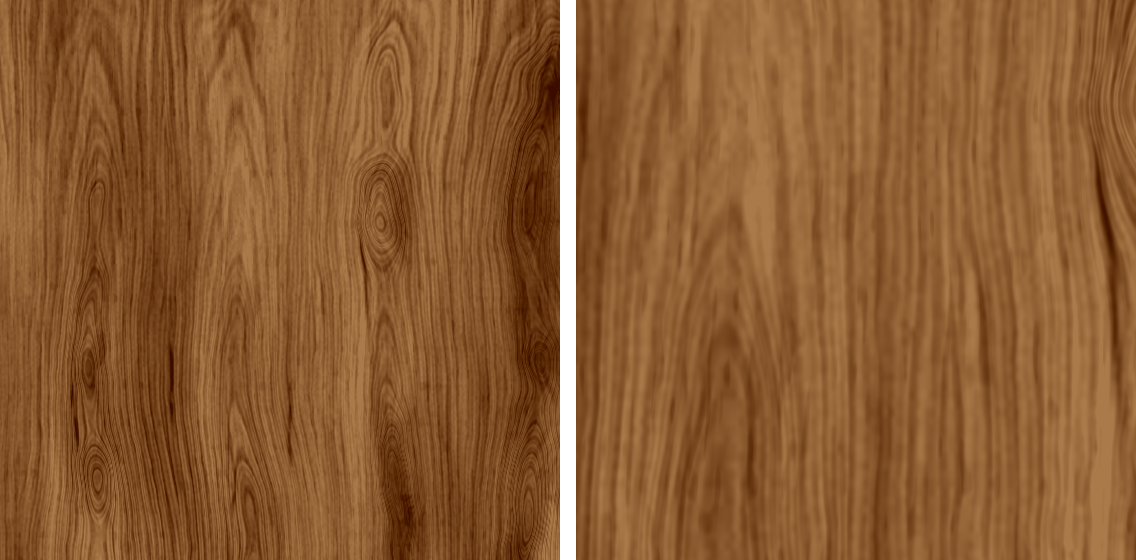
Left: the whole. Right: its middle third, enlarged.
Reproduce this texture procedurally as a WebGL 1 fragment shader.

```glsl
precision highp float;
// Warm brown walnut boards: arched growth rings, dark knots, fine fibres and cracks.
uniform vec2 u_resolution;

const vec3 DARK_WOOD = vec3(0.34, 0.152, 0.015);
const vec3 LIGHT_WOOD = vec3(0.615, 0.424, 0.244);
const float BASE_TONE = 0.72;        // 0 is dark wood, 1 is light wood
const float COLUMN_WIDTH = 0.26;     // spacing of the arch and knot axes
const float FIRST_AXIS = 0.18;
const float RING_DENSITY = 52.0;     // rings per canvas width
const float ARCH_TILT = 8.0;         // rings crossed along an axis
const float ARCH_WIDTH = 0.07;
const float RING_CONTRAST = 0.38;
const float FINE_RING_CONTRAST = 0.13;
const float FIBRE_CONTRAST = 0.50;
const float BAND_CONTRAST = 1.10;
const float KNOT_SHADE = 0.66;
const float KNOT_ROWS = 4.0;
const float CRACK_SHADE = 0.95;

float hash(vec2 p) {
  return fract(sin(dot(p, vec2(127.1, 311.7))) * 43758.5453);
}

float noise(vec2 p) {
  vec2 cell = floor(p);
  vec2 f = fract(p);
  f = f * f * (3.0 - 2.0 * f);
  return mix(mix(hash(cell), hash(cell + vec2(1.0, 0.0)), f.x),
             mix(hash(cell + vec2(0.0, 1.0)), hash(cell + 1.0), f.x), f.y);
}

float fbm(vec2 p) {
  return 0.55 * noise(p) + 0.3 * noise(p * 2.1 + 17.3) + 0.15 * noise(p * 4.3 + 41.7);
}

// Bends straight grain into slow waves with a little fine wobble.
float bendGrain(vec2 p) {
  float wave = noise(vec2(p.x * 3.0, p.y * 3.2) + 5.0) - 0.5;
  float ripple = noise(vec2(p.x * 12.0, p.y * 7.0) + 31.0) - 0.5;
  float tremor = noise(vec2(p.x * 50.0, p.y * 40.0) + 63.0) - 0.5;
  return p.x + 0.055 * wave + 0.008 * ripple + 0.0022 * tremor;
}

// Knots along one axis: x is the ring lift, y is the surrounding shade.
vec2 knots(vec2 p, float column) {
  vec2 sum = vec2(0.0);
  for (float row = 0.0; row < KNOT_ROWS; row++) {
    vec2 id = vec2(column, row);
    float strength = smoothstep(0.15, 0.75, hash(id + 3.7));
    strength *= abs(column - 1.0) < 0.5 ? 0.2 : 1.0;
    float radius = mix(0.022, 0.052, hash(id + 8.1));
    float stretch = mix(1.4, 4.2, hash(id + 12.9));
    vec2 centre = vec2(0.024 * (hash(id + 21.3) - 0.5),
                       (row + 0.25 + 0.5 * hash(id + 27.5)) / KNOT_ROWS);
    vec2 q = (p - centre) / (radius * vec2(1.0, stretch));
    float r2 = dot(q, q);
    sum += strength * vec2((2.0 + radius * 65.0) * exp(-r2), exp(-r2 * 0.5));
  }
  return sum;
}

// Thin dark vertical splits with ragged edges.
float cracks(vec2 p) {
  float shade = 0.0;
  for (float i = 0.0; i < 5.0; i++) {
    vec2 id = vec2(i, 71.0);
    vec2 centre = vec2(0.13 + 0.125 * i + 0.05 * hash(id), 0.1 + 0.6 * hash(id + 4.0));
    float halfLength = mix(0.07, 0.14, hash(id + 9.0));
    vec2 d = p - centre;
    d.x += 0.012 * (noise(vec2(i * 7.0, p.y * 14.0)) - 0.5) + 0.04 * d.y;
    float taper = 1.0 - smoothstep(0.3, 1.0, abs(d.y) / halfLength);
    float ragged = smoothstep(0.2, 0.6, noise(vec2(p.x * 90.0, p.y * 38.0) + i));
    shade += exp(-pow(d.x / 0.0034, 2.0)) * taper * mix(0.3, 1.0, ragged);
  }
  return min(shade, 1.0);
}

// Long thin streaks with crisp sides.
float streaks(float along, float y, vec2 frequency) {
  return smoothstep(0.15, 0.85, noise(vec2(along, y) * frequency + frequency.y));
}

void main() {
  vec2 p = gl_FragCoord.xy / u_resolution;
  float x = bendGrain(p);

  // Distance to the nearest axis, and the uneven knots on it.
  float slot = (x - FIRST_AXIS) / COLUMN_WIDTH + 0.5;
  float column = floor(slot);
  float across = (fract(slot) - 0.5) * COLUMN_WIDTH;
  vec2 swirl = vec2(noise(p * 16.0 + 7.0), noise(p * 13.0 + 77.0)) - 0.5;
  vec2 knot = knots(vec2(across, p.y) + swirl * vec2(0.024, 0.06), column);

  // Growth rings: steep lines at the sides, pointed arches at the axis.
  float arch = exp(-pow(across / ARCH_WIDTH, 2.0));
  float level = RING_DENSITY * sqrt(across * across + 0.00015)
              + ARCH_TILT * (p.y - 0.5) * arch - knot.x
              + 1.6 * (fbm(p * vec2(8.0, 3.0) + 83.0) - 0.5);
  float phase = fract(level);
  float ring = smoothstep(0.0, 0.45, phase) * (1.0 - smoothstep(0.86, 1.0, phase));
  float ringFade = mix(0.25, 1.4, noise(p * vec2(7.0, 2.0) + 97.0));
  float fineRing = cos(6.2832 * (level * 2.6 + noise(vec2(level, p.y * 5.0))));

  // Fibres and pores follow the bent grain.
  float along = x + 0.008 * knot.x;
  float fibre = 0.40 * streaks(along, p.y, vec2(255.0, 13.0))
              + 0.35 * streaks(along, p.y, vec2(160.0, 6.0))
              + 0.25 * streaks(along, p.y, vec2(80.0, 2.5));
  float pore = smoothstep(0.66, 0.92, noise(vec2(along * 250.0, p.y * 45.0) + 53.0));
  float speck = noise(p * vec2(255.0, 190.0)) - 0.5;

  // Broad colour bands and the uneven stain around the knots.
  float band = fbm(vec2(x * 7.0, p.y * 1.4) + 39.0) - 0.5;
  float ringBand = noise(vec2(level * 0.6, 3.0 + p.y)) - 0.5;
  float stain = min(knot.y, 1.1) * mix(0.45, 1.45, noise(p * vec2(15.0, 7.0) + 19.0));

  float tone = BASE_TONE + BAND_CONTRAST * band + 0.28 * ringBand
             + RING_CONTRAST * ringFade * (ring - 0.66)
             + FINE_RING_CONTRAST * ringFade * fineRing
             + FIBRE_CONTRAST * (fibre - 0.5) + 0.16 * speck - 0.2 * pore
             - KNOT_SHADE * stain - CRACK_SHADE * cracks(p);
  tone = clamp(tone, -0.4, 1.2);
  gl_FragColor = vec4(max(mix(DARK_WOOD, LIGHT_WOOD, tone), 0.0), 1.0);
}
```
